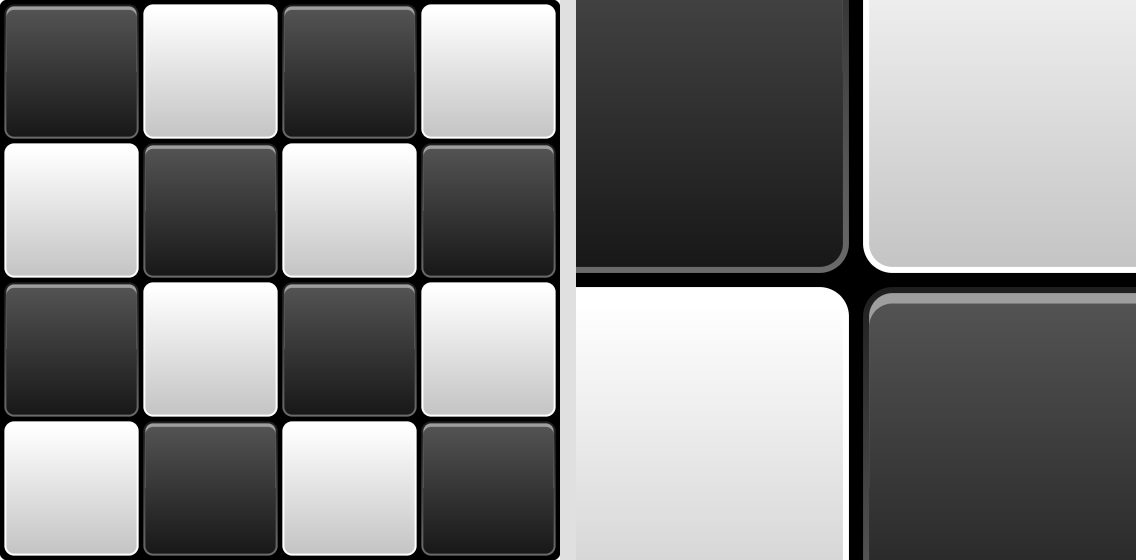
Left, the full canvas; right, a detail of the centre.
This pattern is drawn by a WebGL 1 fragment shader. Its source:

```glsl
precision highp float;

uniform vec2 u_resolution;

// Layout, in fractions of the canvas
const float TILES = 4.0;
const float PITCH = 0.2482;
const float TILE_HALF = 0.1199;
const float TILE_RADIUS = 0.0175;
const float BOARD_RADIUS = 0.015;
const float RIM_WIDTH = 0.0036;
const float GLOSS_HEIGHT = 0.0062;

// Grey levels
const float BOARD_GREY = 0.0;
const float OUTSIDE_GREY = 1.0;
const float LIGHT_TOP = 1.01;
const float LIGHT_BOTTOM = 0.765;
const float LIGHT_RIM = 1.0;
const float DARK_TOP = 0.335;
const float DARK_BOTTOM = 0.09;
const float DARK_RIM_TOP = 0.12;
const float DARK_RIM_BOTTOM = 0.42;
const float GLOSS_GREY = 0.62;

float roundedBox(vec2 p, float halfSize, float radius) {
  vec2 q = abs(p) - halfSize + radius;
  return length(max(q, 0.0)) + min(max(q.x, q.y), 0.0) - radius;
}

// Antialiased coverage of the inside of a distance field
float coverage(float dist, float pixel) {
  return clamp(0.5 - dist / pixel, 0.0, 1.0);
}

float lightTile(float height, float face) {
  float body = min(mix(LIGHT_BOTTOM, LIGHT_TOP, height), 1.0);
  return mix(LIGHT_RIM, body, face);
}

float darkTile(float height, float face, float belowGloss) {
  float body = mix(DARK_BOTTOM, DARK_TOP, height);
  float rim = mix(DARK_RIM_BOTTOM, DARK_RIM_TOP, height);
  return mix(rim, mix(GLOSS_GREY, body, belowGloss), face);
}

void main() {
  float side = min(u_resolution.x, u_resolution.y);
  float pixel = 1.0 / side;
  vec2 p = (gl_FragCoord.xy - 0.5 * u_resolution) / side;

  // Checkerboard cell and position relative to its centre
  vec2 grid = p / PITCH + 0.5 * TILES;
  vec2 cell = clamp(floor(grid), 0.0, TILES - 1.0);
  vec2 local = (grid - cell - 0.5) * PITCH;
  float isDark = mod(cell.x + cell.y, 2.0);

  // Tile outline, inner face, and the face lowered to leave a gloss strip
  float faceHalf = TILE_HALF - RIM_WIDTH;
  float faceRadius = TILE_RADIUS - RIM_WIDTH;
  vec2 lowered = local + vec2(0.0, GLOSS_HEIGHT);
  float tile = coverage(roundedBox(local, TILE_HALF, TILE_RADIUS), pixel);
  float face = coverage(roundedBox(local, faceHalf, faceRadius), pixel);
  float loweredBox = roundedBox(lowered, faceHalf, faceRadius);
  float belowGloss = max(coverage(loweredBox, pixel), step(local.y, 0.0));

  // Vertical shading
  float height = clamp(0.5 + 0.5 * local.y / TILE_HALF, 0.0, 1.0);
  float tileGrey = mix(lightTile(height, face),
                       darkTile(height, face, belowGloss), isDark);

  // Board with rounded outer corners
  float board = coverage(roundedBox(p, 0.5 + 0.5 * pixel, BOARD_RADIUS), pixel);
  float grey = mix(BOARD_GREY, tileGrey, tile);
  gl_FragColor = vec4(vec3(mix(OUTSIDE_GREY, grey, board)), 1.0);
}
```
